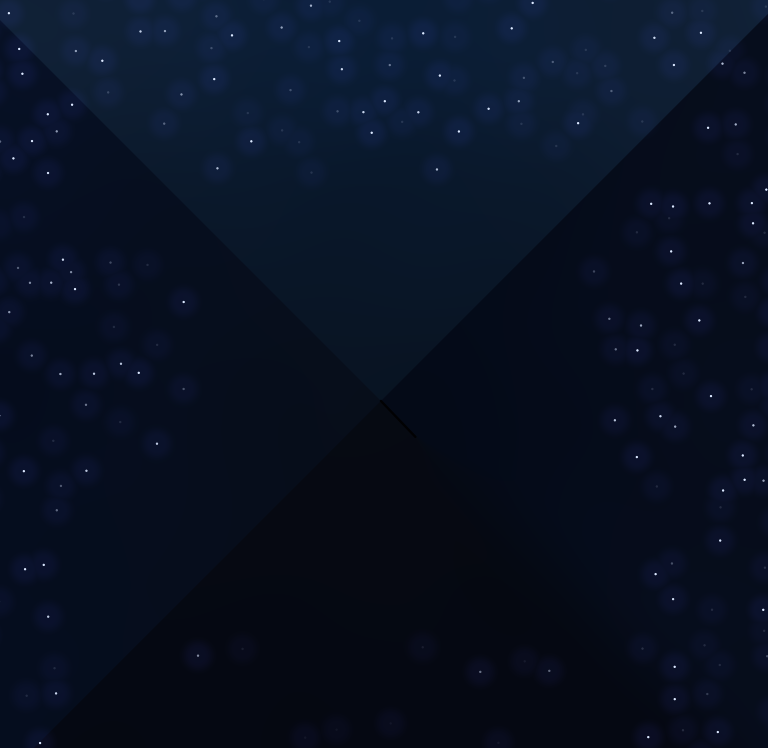
Give the GLSL for this background, as a WebGL 2 fragment shader.

```glsl
#version 300 es
precision highp float;
// Night-blue four-sided pyramid seen from above, with glowing stars around its rim.
uniform vec2 u_resolution;
out vec4 fragColor;

const vec2 APEX = vec2(0.496, 0.464);
const float STAR_CELL = 0.042;

vec2 hash2(vec2 p) {
  vec3 q = fract(p.xyx * vec3(0.1031, 0.1030, 0.0973));
  q += dot(q, q.yzx + 33.33);
  return fract((q.xx + q.yz) * q.zy);
}

float gradientNoise(vec2 p) {
  vec2 i = floor(p), f = fract(p);
  vec2 u = f * f * f * (f * (f * 6.0 - 15.0) + 10.0);
  vec2 e = vec2(0.0, 1.0);
  float a = dot(hash2(i) * 2.0 - 1.0, f);
  float b = dot(hash2(i + e.yx) * 2.0 - 1.0, f - e.yx);
  float c = dot(hash2(i + e.xy) * 2.0 - 1.0, f - e.xy);
  float d = dot(hash2(i + e.yy) * 2.0 - 1.0, f - e.yy);
  return mix(mix(a, b, u.x), mix(c, d, u.x), u.y);
}

float segmentDistance(vec2 p, vec2 a, vec2 b) {
  vec2 ab = b - a;
  return length(p - a - ab * clamp(dot(p - a, ab) / dot(ab, ab), 0.0, 1.0));
}

// Rises from 0 to 1 just past the given border
float beyond(float x, float border) {
  return smoothstep(border - 0.02, border + 0.03, x);
}

// Chance of a star: full at the top and sides, sparse at the bottom
float starDensity(vec2 p) {
  float top = beyond(p.y, 0.29 + 0.09 * smoothstep(0.15, 0.35, abs(p.x)));
  float left = beyond(-p.x, 0.23 + 0.16 * smoothstep(0.08, 0.20, abs(p.y - 0.05)));
  float right = beyond(p.x, 0.28 + 0.07 * smoothstep(0.10, 0.20, abs(p.y - 0.08)));
  float bottom = 0.30 * beyond(-p.y, 0.31) * (1.0 - smoothstep(0.2, 0.3, abs(p.x)));
  float clusters = smoothstep(-0.35, 0.25, gradientNoise(p * 9.0 + 4.0));
  return max(max(top, bottom), max(left, right)) * mix(0.25, 0.85, clusters);
}

// x: soft halo, y: sharp star core
vec2 starField(vec2 p, float cell, float pixel) {
  vec2 home = floor(p / cell);
  vec2 light = vec2(0.0);
  for (int y = -1; y <= 1; y++) {
    for (int x = -1; x <= 1; x++) {
      vec2 id = home + vec2(x, y);
      vec2 seed = hash2(id + 71.0);
      vec2 center = (id + 0.1 + 0.8 * hash2(id + 130.0)) * cell;
      float present = step(seed.x, starDensity(center));
      float d = length(p - center);
      float lower = smoothstep(0.25, 0.4, -center.y) * (1.0 - smoothstep(0.25, 0.35, abs(center.x)));
      float brightness = mix(0.12, 1.0, smoothstep(0.3, 0.75, seed.y)) * (1.0 - 0.65 * lower);
      float halo = (1.0 - smoothstep(0.009, 0.027, d)) * mix(0.55, 1.0, seed.y);
      float core = 1.0 - smoothstep(0.0014 - 0.5 * pixel, 0.0014 + 0.7 * pixel, d);
      light = max(light, present * vec2(halo, core * brightness));
    }
  }
  return light;
}

// Four shaded faces meeting along the diagonals
vec3 pyramid(vec2 p, float pixel) {
  float height = smoothstep(0.0, 0.53, p.y);
  float reach = smoothstep(0.0, 0.5, abs(p.x));
  vec3 top = mix(vec3(0.033, 0.077, 0.135), vec3(0.040, 0.112, 0.205), height);
  top += vec3(0.022, 0.014, 0.004) * height * reach;
  vec3 left = mix(vec3(0.026, 0.053, 0.103), vec3(0.020, 0.050, 0.115), reach);
  left += vec3(0.006, 0.014, 0.028) * height;
  vec3 right = mix(vec3(0.015, 0.039, 0.092), vec3(0.024, 0.050, 0.108), reach);
  vec3 bottom = mix(vec3(0.025, 0.038, 0.070), vec3(0.019, 0.031, 0.070), smoothstep(0.0, 0.45, -p.y));

  float rising = p.y - p.x;
  float falling = p.y + p.x;
  float soft = mix(pixel, 0.09, smoothstep(0.04, 0.12, -p.y));
  vec3 upperLeft = mix(left, top, smoothstep(-pixel, pixel, falling));
  vec3 lowerRight = mix(bottom, right, smoothstep(-soft, soft, falling));
  return mix(lowerRight, upperLeft, smoothstep(-pixel, pixel, rising));
}

void main() {
  vec2 p = (gl_FragCoord.xy - APEX * u_resolution) / u_resolution.y;
  float pixel = 1.0 / u_resolution.y;

  vec3 color = pyramid(p, pixel);
  color *= 1.0 + 0.10 * gradientNoise(p * 5.0 + 20.0);

  // Dark crease below the apex
  float crease = segmentDistance(p, vec2(0.0), vec2(0.046, -0.048));
  color *= 1.0 - 0.85 * (1.0 - smoothstep(0.0008, 0.0008 + 1.2 * pixel, crease));

  // Halos, then star cores
  vec2 stars = starField(p, STAR_CELL, pixel);
  color += vec3(0.021, 0.021, 0.066) * stars.x;
  color = mix(color, vec3(0.86, 0.91, 1.0), stars.y);

  fragColor = vec4(color, 1.0);
}
```
